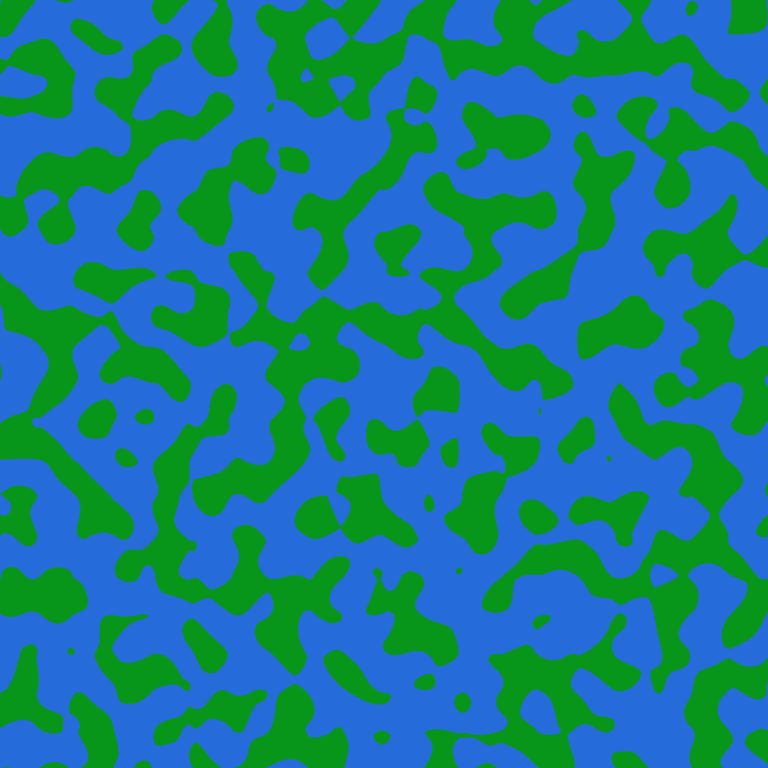
Reproduce this texture procedurally as a three.js fragment shader.

```glsl
// Two-tone camouflage of winding green islands on blue.
// One octave of lattice gradient noise is cut at a threshold; dividing by
// the local slope turns it into a distance, so the edge is evenly thin.

varying vec2 vUv;

const vec3 BLUE = vec3(0.145, 0.42, 0.855);
const vec3 GREEN = vec3(0.03, 0.59, 0.10);
const float CELLS = 20.0;         // noise cells across the canvas
const float THRESHOLD = -0.028;   // noise below this is green
const float EDGE = 0.0011;        // half width of the edge, canvas units
const float STEP = 0.0005;        // step for the slope, canvas units
const vec2 SEED = vec2(7.0, 13.0);

// Random gradient in the square from -1 to 1
vec2 hashGradient(vec2 cell) {
  vec2 k = vec2(dot(cell, vec2(127.1, 311.7)),
                dot(cell, vec2(269.5, 183.3)));
  return 2.0 * fract(sin(k) * 43758.5453) - 1.0;
}

// Contribution of one lattice corner
float cornerValue(vec2 cell, vec2 local, vec2 corner) {
  return dot(hashGradient(cell + corner), local - corner);
}

float gradientNoise(vec2 p) {
  vec2 cell = floor(p);
  vec2 local = fract(p);
  vec2 fade = local * local * (3.0 - 2.0 * local);
  float bottom = mix(cornerValue(cell, local, vec2(0.0, 0.0)),
                     cornerValue(cell, local, vec2(1.0, 0.0)), fade.x);
  float top = mix(cornerValue(cell, local, vec2(0.0, 1.0)),
                  cornerValue(cell, local, vec2(1.0, 1.0)), fade.x);
  return mix(bottom, top, fade.y);
}

float field(vec2 uv) {
  return gradientNoise(uv * CELLS + SEED) - THRESHOLD;
}

void main() {
  // Slope by central differences
  vec2 dx = vec2(STEP, 0.0);
  vec2 dy = vec2(0.0, STEP);
  vec2 slope = vec2(field(vUv + dx) - field(vUv - dx),
                    field(vUv + dy) - field(vUv - dy)) / (2.0 * STEP);

  // Approximate signed distance to the outline, negative inside green
  float signedDistance = field(vUv) / max(length(slope), 0.5);
  float blueMask = smoothstep(-EDGE, EDGE, signedDistance);

  gl_FragColor = vec4(mix(GREEN, BLUE, blueMask), 1.0);
}
```
